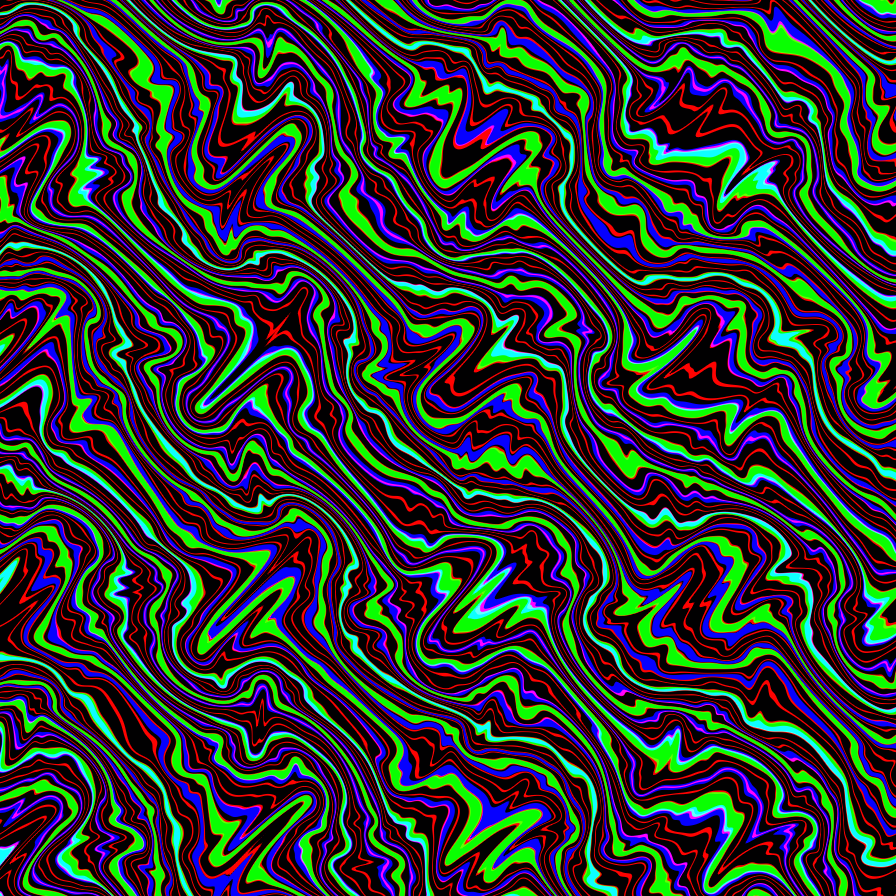
Reproduce this background procedurally as a Shadertoy shader.

```glsl
const float TAU = 6.28319;

// Warp: each octave shears the plane with a finer sine
const int   OCTAVES     = 5;
const float WAVELENGTH  = 0.255;  // coarsest fold spacing, in canvas units
const float FINENESS    = 1.75;   // frequency ratio between octaves
const float FOLD        = 0.86;   // steepness of the coarsest octave
const float FOLD_DECAY  = 0.80;

// Contours
const float CONTOURS    = 18.5;   // green cycles per canvas unit
const float SLOPE_BEND  = 0.25;   // contours flatten towards the right
const float BLUE_RATE   = 1.62;   // blue cycles per green cycle
const float RED_RATE    = 5.0;
const float BLUE_SHIFT  = 0.28;
const float GREEN_SHARE = 0.20;
const float BLUE_SHARE  = 0.20;
const float RED_SHARE   = 0.18;
const float RED_HIDDEN  = 0.65;   // how far green covers the red lines

const vec3 GROUND = vec3(0.005, 0.0, 0.005);
const vec3 RED    = vec3(1.0, 0.01, 0.0);
const vec3 GREEN  = vec3(0.03, 1.0, 0.0);
const vec3 BLUE   = vec3(0.02, 0.0, 1.0);

float hash(float n) {
    return fract(sin(n * 127.1) * 43758.5);
}

// Iterated sine folds, each bending the result of the coarser one
vec2 foldPlane(vec2 p) {
    float frequency = TAU / WAVELENGTH;
    float fold = FOLD;
    for (int i = 0; i < OCTAVES; i++) {
        float seed = float(i) * 2.0 + 1.0;
        vec2 phase = TAU * vec2(hash(seed), hash(seed + 1.0));
        p += fold / frequency * sin(frequency * p.yx + phase);
        frequency *= FINENESS;
        fold *= FOLD_DECAY;
    }
    return p;
}

// Coverage of stripes centred on whole numbers of t
float stripes(float t, float share, float footprint) {
    float offset = abs(fract(t + 0.5) - 0.5);
    float coverage = clamp((0.5 * share - offset) / max(footprint, 1e-4) + 0.5, 0.0, 1.0);
    return mix(coverage, share, smoothstep(0.45, 1.0, footprint));
}

void mainImage(out vec4 fragColor, in vec2 fragCoord) {
    vec2 uv = fragCoord / iResolution.y;

    // Height field rising to the upper right
    vec2 p = foldPlane(uv);
    float height = CONTOURS * (p.x * (1.2 - SLOPE_BEND * p.x) + p.y);
    float footprint = length(vec2(dFdx(height), dFdy(height)));

    // Three sets of contour stripes at different rates
    float green = stripes(height, GREEN_SHARE, footprint);
    float blue = stripes(height * BLUE_RATE + BLUE_SHIFT, BLUE_SHARE, footprint * BLUE_RATE);
    float red = stripes(height * RED_RATE + 0.5, RED_SHARE, footprint * RED_RATE);
    red *= 1.0 - RED_HIDDEN * green;

    // Overlaps add up to cyan, magenta and yellow
    vec3 color = GROUND + RED * red + GREEN * green + BLUE * blue;
    fragColor = vec4(clamp(color, 0.0, 1.0), 1.0);
}
```
